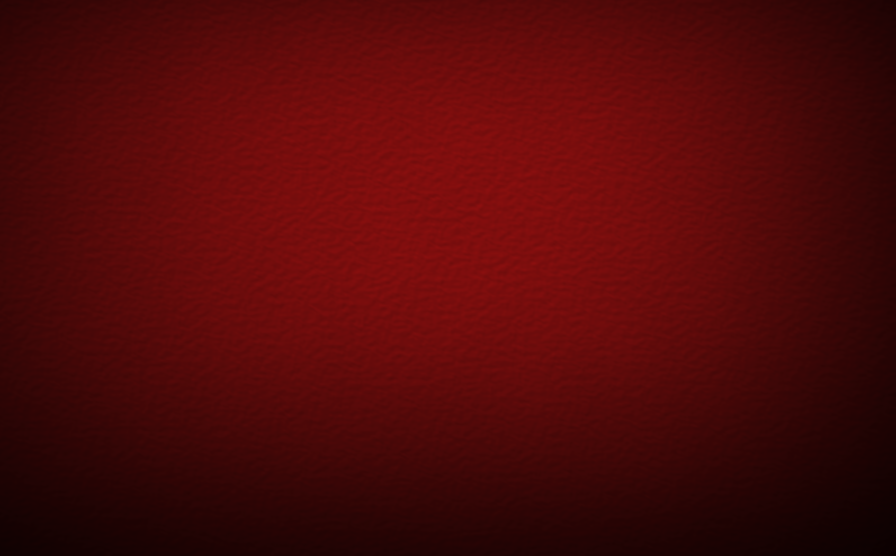
This background is drawn by a WebGL 2 fragment shader. Its source:

```glsl
#version 300 es
precision highp float;
// Dark red embossed leather under a soft, off-centre pool of light.

uniform vec2 u_resolution;
out vec4 fragColor;

const vec3 LEATHER = vec3(0.502, 0.055, 0.054);    // fully lit colour
const vec2 LIGHT_CENTRE = vec2(0.525, 0.645);      // fraction of the canvas
const vec2 FADE_LEFT_BOTTOM = vec2(0.72, 1.38);    // darkening at those edges
const vec2 FADE_RIGHT_TOP = vec2(1.06, 0.42);
const float FADE_POWER = 2.5;                      // higher is a flatter pool
const vec2 GRAIN_SCALE = vec2(62.0, 96.0);         // cells per canvas height
const vec2 EMBOSS_STEP = vec2(-0.10, 0.28);        // light direction, in cells
const float EMBOSS_DEPTH = 0.10;
const float WARP = 0.45;
const float MOTTLE_SCALE = 9.0;
const float MOTTLE_DEPTH = 0.03;

// Pseudo-random unit gradient for a lattice cell.
vec2 cellGradient(vec2 cell) {
    uvec2 q = uvec2(ivec2(cell)) * uvec2(1597u, 3812u + 1u);
    uint n = (q.x ^ q.y) * 74729u;
    n = (n ^ (n >> 15)) * 48271u;
    n ^= n >> 13;
    float angle = float(n & 65535u) / 65536.0 * 6.28318;
    return vec2(cos(angle), sin(angle));
}

float gradientNoise(vec2 p) {
    vec2 i = floor(p);
    vec2 f = p - i;
    vec2 u = f * f * f * (f * (f * 6.0 - 15.0) + 10.0);
    vec2 e = vec2(1.0, 0.0);
    float a = dot(cellGradient(i), f);
    float b = dot(cellGradient(i + e.xy), f - e.xy);
    float c = dot(cellGradient(i + e.yx), f - e.yx);
    float d = dot(cellGradient(i + e.xx), f - e.xx);
    return mix(mix(a, b, u.x), mix(c, d, u.x), u.y);
}

// Height of the leather surface: warped creases plus finer pores.
float leatherHeight(vec2 p) {
    p += WARP * gradientNoise(p * 0.45 + 31.0);
    return gradientNoise(p) + 0.4 * gradientNoise(p * 1.9 + 17.0);
}

// Light falls off at its own rate towards each edge.
float lightPool(vec2 uv) {
    vec2 offset = uv - LIGHT_CENTRE;
    vec2 side = step(0.0, offset);
    vec2 reach = mix(LIGHT_CENTRE, 1.0 - LIGHT_CENTRE, side);
    vec2 fade = mix(FADE_LEFT_BOTTOM, FADE_RIGHT_TOP, side);
    return exp(-dot(fade, pow(abs(offset) / reach, vec2(FADE_POWER))));
}

void main() {
    vec2 uv = gl_FragCoord.xy / u_resolution;
    vec2 p = gl_FragCoord.xy / u_resolution.y;

    // Emboss from the height difference along the light direction.
    vec2 g = p * GRAIN_SCALE;
    float relief = leatherHeight(g - EMBOSS_STEP) - leatherHeight(g + EMBOSS_STEP);
    float mottle = gradientNoise(p * MOTTLE_SCALE + 5.0);
    float shade = 1.0 + EMBOSS_DEPTH * relief + MOTTLE_DEPTH * mottle;

    fragColor = vec4(LEATHER * lightPool(uv) * shade, 1.0);
}
```
